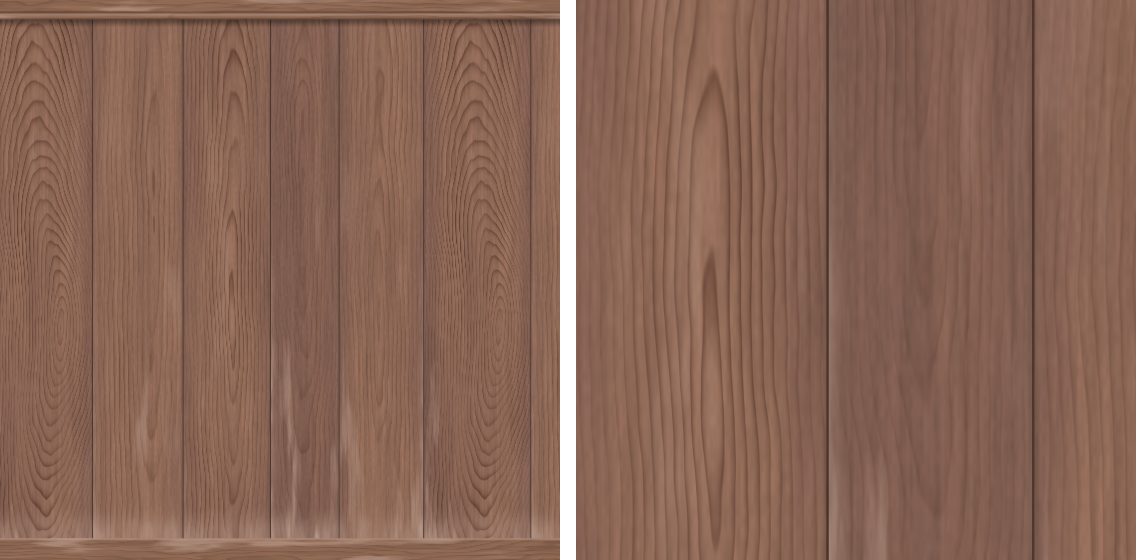
Left: the whole. Right: its middle third, enlarged.
This texture is drawn by a Shadertoy shader. Its source:

```glsl
const float PERIOD = 0.7826;       // width of one group of five boards
const float FIRST_SEAM = 0.1654;
const float SEAM_WIDTH = 0.0007;
const float RAIL_BOTTOM = 0.039;
const float RAIL_TOP = 0.965;
const float RAIL_GROOVE = 0.977;
const float SEAMS[6] = float[6](0.0, 0.1615, 0.3177, 0.4401, 0.5911, 0.7826);

// Per board: heart x, heart y, lengthwise squash, rings per unit
const vec4 FIGURES[5] = vec4[5](
    vec4(0.108, 0.60, 0.060, 120.0), vec4(0.087, 0.40, 0.075, 150.0),
    vec4(0.057, 0.66, 0.075, 165.0), vec4(0.069, 0.44, 0.060, 130.0),
    vec4(0.135, 0.414, 0.190, 180.0));
// Per board: heart sway, ring contrast, greyness
const vec3 CHARACTER[5] = vec3[5](
    vec3(0.000, 0.50, 0.10), vec3(0.004, 0.75, 0.15), vec3(0.003, 0.45, 0.70),
    vec3(0.000, 0.50, 0.05), vec3(-0.042, 0.95, 0.30));
// Per board: paleness of the left and right edges
const vec2 EDGE_WEAR[5] = vec2[5](
    vec2(0.55, 0.0), vec2(0.1, 0.0), vec2(0.95, 0.2), vec2(0.15, 0.9), vec2(0.0, 0.1));

const vec3 WOOD = vec3(0.578, 0.425, 0.348);
const vec3 GREY_WOOD = vec3(0.495, 0.362, 0.315);
const vec3 RING = vec3(0.370, 0.240, 0.190);
const vec3 WORN = vec3(0.740, 0.620, 0.560);
const vec3 RAIL = vec3(0.560, 0.410, 0.325);
const vec3 GAP = vec3(0.250, 0.160, 0.135);

float hash(vec2 p) {
    vec3 q = fract(p.xyx * vec3(0.1031, 0.1030, 0.0973));
    q += dot(q, q.yzx + 33.33);
    return fract((q.x + q.y) * q.z);
}

float noise(vec2 p) {
    vec2 i = floor(p), f = fract(p);
    f = f * f * (3.0 - 2.0 * f);
    return mix(mix(hash(i), hash(i + vec2(1, 0)), f.x),
               mix(hash(i + vec2(0, 1)), hash(i + vec2(1, 1)), f.x), f.y);
}

float fbm(vec2 p) {
    float sum = 0.0, amp = 0.5;
    for (int i = 0; i < 4; i++) {
        sum += amp * noise(p);
        p = p * 2.03 + 17.1;
        amp *= 0.5;
    }
    return sum;
}

// Fade from 1 at zero distance to 0 at the given reach
float fade(float reach, float d) { return 1.0 - smoothstep(0.0, reach, d); }

// Thin late-wood lines that build up slowly and end sharply
float rings(float phase) {
    float t = fract(phase), w = fwidth(phase);
    float ramp = clamp((t - 0.15) / 0.7, 0.0, 1.0);
    float line = ramp * ramp * ramp * (1.0 - smoothstep(0.86, 1.0, t));
    return mix(line, 0.23, smoothstep(0.3, 0.75, w));
}

vec3 boards(vec2 p, float px) {
    float x = mod(p.x - FIRST_SEAM, PERIOD);
    int b = 0;
    for (int i = 1; i < 5; i++) if (x >= SEAMS[i]) b = i;
    float width = SEAMS[b + 1] - SEAMS[b];
    vec2 q = vec2(x - SEAMS[b], p.y);
    float edge = min(q.x, width - q.x);
    vec2 seed = vec2(23.7, 11.3) * float(b + 1);
    vec4 fig = FIGURES[b];
    vec3 kind = CHARACTER[b];

    // Long nested arches around the heart
    vec2 d = q - fig.xy;
    d.x -= kind.x * smoothstep(0.0, 0.4, abs(d.y));
    d.x += 0.008 * (noise(vec2(1.0, q.y * 9.0) + seed) - 0.5);
    float radius = length(vec2(d.x, d.y * fig.z));
    radius += 0.026 * (fbm(q * vec2(8.0, 4.0) + seed) - 0.5);
    radius += 0.0012 * (noise(q * vec2(150.0, 35.0) + seed) - 0.5);
    float line = rings(radius * fig.w);
    float side = fade(0.045, edge);
    line *= (0.3 + 1.1 * noise(q * vec2(25.0, 6.0) + seed)) * (1.0 - 0.45 * side);

    // Tone, fibres and pores
    float cloud = fbm(q * vec2(18.0, 2.5) + seed.yx);
    float grey = clamp(kind.z + 0.55 * side + 1.3 * (cloud - 0.47), 0.0, 1.0);
    vec3 col = mix(WOOD, GREY_WOOD, grey);
    col = mix(col, RING, line * kind.y * 0.75);
    float fibre = fbm(q * vec2(170.0, 5.0) + seed);
    float thread = noise(q * vec2(480.0, 22.0) + seed);
    float pore = noise(q * vec2(500.0, 150.0) + seed);
    col *= 1.0 + 0.17 * (fibre - 0.47) + 0.07 * (thread - 0.5) + 0.06 * (pore - 0.5);

    // Pale streaks, worn edges and dust along the foot
    float streak = smoothstep(0.52, 0.80, fbm(q * vec2(60.0, 7.0) + seed * 2.0));
    float low = 1.0 - smoothstep(0.15, 0.7, q.y);
    float patches = smoothstep(0.35, 0.75, noise(q * vec2(14.0, 5.0) + seed.yx));
    vec2 rub = EDGE_WEAR[b] * exp(-vec2(q.x, width - q.x) / 0.0035);
    float wear = streak * (0.12 + 0.45 * low * patches);
    wear += (rub.x + rub.y) * (0.25 + 0.75 * low) * (0.5 + noise(q * vec2(90.0, 35.0)));
    wear += 0.8 * fade(0.06, q.y - RAIL_BOTTOM) * fbm(q * vec2(70.0, 15.0) + seed);
    col = mix(col, WORN, clamp(wear, 0.0, 0.85));

    // Seams, and the shadow below the upper rail
    col *= 1.0 - 0.10 * fade(0.005, edge);
    float seam = 1.0 - smoothstep(SEAM_WIDTH - px * 0.5, SEAM_WIDTH + px * 0.6, edge);
    col = mix(col, GAP, 0.75 * seam);
    return col * (1.0 - 0.36 * fade(0.016, RAIL_TOP - p.y));
}

vec3 rails(vec2 p, float px) {
    float warp = fbm(p * vec2(4.0, 30.0));
    float line = rings(p.y * 70.0 + warp * 6.0);
    vec3 col = mix(RAIL, RING, 0.30 * line);
    col *= 0.88 + 0.24 * fbm(p * vec2(9.0, 230.0));
    col = mix(col, WORN, 0.6 * smoothstep(0.46, 0.75, fbm(p * vec2(9.0, 65.0) + 8.0)));
    // Lit lips and dark undersides of the mouldings
    float lip = fade(0.003 + px, abs(p.y - RAIL_BOTTOM + 0.001));
    lip += 0.7 * fade(0.003 + px, abs(p.y - RAIL_GROOVE + 0.003));
    col = mix(col, WORN, 0.6 * lip);
    float under = 0.5 * fade(0.002 + px, abs(p.y - RAIL_GROOVE - 0.001));
    under += 0.7 * fade(0.003 + px, abs(p.y - RAIL_TOP));
    return mix(col, GAP, 0.75 * under);
}

void mainImage(out vec4 fragColor, in vec2 fragCoord) {
    vec2 p = fragCoord / iResolution.xy;
    float px = 1.0 / min(iResolution.x, iResolution.y);
    float onRail = 1.0 - smoothstep(-px, px, p.y - RAIL_BOTTOM);
    onRail += smoothstep(-px, px, p.y - RAIL_TOP);
    fragColor = vec4(mix(boards(p, px), rails(p, px), onRail), 1.0);
}
```
